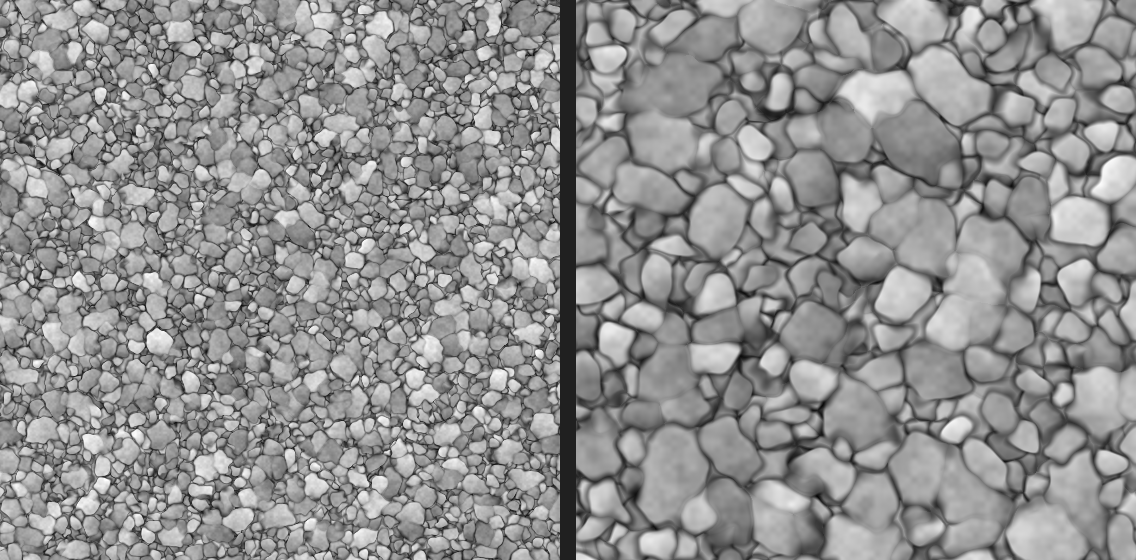
Left, the full canvas; right, a detail of the centre.
Write a Shadertoy shader that draws this texture.

```glsl
// Grey gravel: tightly packed, irregular pebbles with soft dark crevices.
// Each jittered grid cell owns one rounded, tapered stone; the two nearest stones
// at a point give surface and crevice. Finer chips fill the holes between stones.

#define CELLS 39.0          // grid cells per canvas height
#define CHIP_SCALE 1.55     // how much finer the filling chips are
#define SMALL_RADIUS 0.27   // radius of the smallest stones, in cells
#define SIZE_SPREAD 0.66    // extra radius of the largest stones
#define STRETCH 0.38        // elongation of the stones
#define CREVICE_WIDTH 0.33  // softness of the crevice edges
#define CREVICE_TONE 0.20   // light left in the deepest crevices
#define DARK_STONE 0.53
#define PALE_STONE 0.86
#define TILT_LIGHT 0.06     // brightness slope across a stone
#define MOTTLE 0.11         // surface grain

float hash(vec2 p) {
    return fract(sin(dot(p, vec2(127.1, 311.7))) * 43758.5453);
}

float noise(vec2 p) {
    vec2 cell = floor(p);
    vec2 f = fract(p);
    f = f * f * (3.0 - 2.0 * f);
    float low = mix(hash(cell), hash(cell + vec2(1.0, 0.0)), f.x);
    float high = mix(hash(cell + vec2(0.0, 1.0)), hash(cell + 1.0), f.x);
    return mix(low, high, f.y);
}

// Approximate signed distance (x) and brightness (y) of the stone in a cell.
vec2 stone(vec2 p, vec2 cell) {
    vec2 center = cell + vec2(hash(cell + 3.1), hash(cell + 17.7));
    float size = hash(cell + 41.3);
    float radius = SMALL_RADIUS + SIZE_SPREAD * size * size * size;
    float angle = 6.2832 * hash(cell + 59.9);
    float aspect = 1.0 + STRETCH * hash(cell + 73.5);
    vec2 offset = (p - center) / radius;

    // Rotate, stretch and taper a rounded box
    float c = cos(angle);
    float s = sin(angle);
    vec2 q = mat2(c, -s, s, c) * offset * vec2(1.0 / aspect, aspect);
    q.x *= 1.0 + 0.6 * (hash(cell + 91.2) - 0.5) * clamp(q.y, -1.0, 1.0);
    vec2 powered = pow(abs(q) + 0.0001, vec2(2.6));
    float dist = (pow(powered.x + powered.y, 1.0 / 2.6) - 1.0) * radius;

    // Light from above, varied by the random lean of the top face
    vec2 slope = vec2(-0.3, 0.7) + vec2(cos(angle * 3.0), sin(angle * 3.0));
    float tone = mix(DARK_STONE, PALE_STONE, hash(cell + 113.8));
    tone += TILT_LIGHT * clamp(dot(offset, slope), -1.5, 1.5);
    return vec2(dist, tone);
}

// Brightness (x) of a bed of stones and distance to its nearest stone (y).
vec2 gravel(vec2 p) {
    // Roughen the outlines
    vec2 wobble = vec2(noise(p * 2.3), noise(p * 2.3 + 37.0)) - 0.5;
    p += 0.28 * wobble;

    // Find the two nearest stones
    vec2 nearest = vec2(10.0, 0.0);
    vec2 second = vec2(10.0, 0.0);
    for (int y = -2; y <= 2; y++) {
        for (int x = -2; x <= 2; x++) {
            vec2 candidate = stone(p, floor(p) + vec2(x, y));
            if (candidate.x < nearest.x) {
                second = nearest;
                nearest = candidate;
            } else if (candidate.x < second.x) {
                second = candidate;
            }
        }
    }

    // Blend the stones softly where they meet
    float gap = second.x - nearest.x;
    float own = 0.5 + 0.5 * smoothstep(0.0, 0.16, gap);
    float tone = mix(second.y, nearest.y, own);

    // Overlapping stones have faint seams, open gaps are deep
    float seam = 1.0 - smoothstep(-0.04, CREVICE_WIDTH, gap);
    float depth = mix(0.22, 0.95, smoothstep(-0.26, 0.08, nearest.x));
    depth *= mix(0.45, 1.15, noise(p * 1.1 + 71.0));
    return vec2(tone * mix(1.0, CREVICE_TONE, seam * depth), nearest.x);
}

void mainImage(out vec4 fragColor, in vec2 fragCoord) {
    vec2 p = fragCoord / iResolution.y * CELLS;
    vec2 stones = gravel(p);
    vec2 chips = gravel(p * CHIP_SCALE + 150.0);

    // Chips lie lower, in the shadow beside the stones above them
    float hole = smoothstep(0.03, 0.13, stones.y);
    float shadow = mix(0.50, 0.95, smoothstep(0.06, 0.28, stones.y));
    float tone = mix(stones.x, chips.x * shadow, hole);

    // Surface grain and broad patches of light and dark
    tone += MOTTLE * (noise(p * 3.5) + 0.6 * noise(p * 7.0 + 11.0) - 0.8);
    tone += 0.06 * (noise(p * 0.22 + 5.0) - 0.5);

    fragColor = vec4(vec3(clamp(tone, 0.0, 1.0)), 1.0);
}
```
